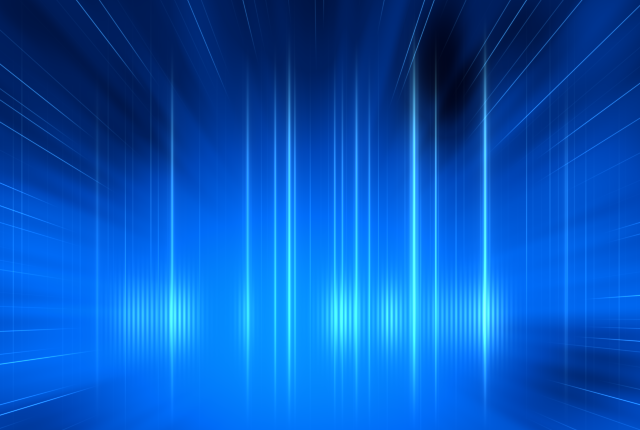
Reproduce this background procedurally as a Shadertoy shader.

```glsl
// Blue light hall: vertical beams and fine glowing combs over streaks rushing out from a low centre.

const vec2 FOCUS = vec2(0.5, 0.26);        // vanishing point of the streaks
const float COMB_PERIOD = 0.0072;
const float COMB_HEIGHT = 0.075;
const float RAY_COUNT = 170.0;
const float RAY_WIDTH = 0.0011;
const float FINE_BEAMS = 75.0;
const float TAU = 6.2831853;

const vec3 NIGHT = vec3(0.0, 0.02, 0.12);
const vec3 NAVY = vec3(0.0, 0.12, 0.37);
const vec3 COBALT = vec3(0.0, 0.27, 0.72);
const vec3 AZURE = vec3(0.0, 0.42, 0.97);
const vec3 SKY = vec3(0.02, 0.58, 1.0);
const vec3 BEAM_TINT = vec3(0.30, 0.52, 0.48);
const vec3 COMB_TINT = vec3(0.30, 0.42, 0.22);
const vec3 RAY_TINT = vec3(0.16, 0.34, 0.42);

// Main beams: centre, half width, strength
const vec3 BEAMS[14] = vec3[14](
    vec3(0.152, 0.0030, 0.18), vec3(0.269, 0.0026, 0.55),
    vec3(0.387, 0.0030, 0.48), vec3(0.430, 0.0018, 0.55),
    vec3(0.452, 0.0028, 0.80), vec3(0.461, 0.0014, 0.40),
    vec3(0.523, 0.0014, 0.45), vec3(0.535, 0.0016, 0.40),
    vec3(0.557, 0.0026, 0.62), vec3(0.577, 0.0018, 0.38),
    vec3(0.647, 0.0054, 1.00), vec3(0.681, 0.0015, 0.75),
    vec3(0.758, 0.0036, 1.00), vec3(0.884, 0.0030, 0.20));

// Comb clusters: centre, half width, strength
const vec3 COMBS[7] = vec3[7](
    vec3(0.215, 0.038, 0.62), vec3(0.280, 0.028, 0.85), vec3(0.383, 0.014, 0.35),
    vec3(0.535, 0.030, 0.85), vec3(0.610, 0.022, 0.85), vec3(0.705, 0.050, 0.50),
    vec3(0.762, 0.030, 0.75));

float hash(vec2 p) {
    return fract(sin(dot(p, vec2(127.1, 311.7))) * 43758.5453);
}

float noise(vec2 p) {
    vec2 i = floor(p), f = fract(p);
    f = f * f * (3.0 - 2.0 * f);
    return mix(mix(hash(i), hash(i + vec2(1, 0)), f.x),
               mix(hash(i + vec2(0, 1)), hash(i + vec2(1, 1)), f.x), f.y);
}

float bell(float d, float w) {
    return exp(-d * d / (w * w));
}

float blob(vec2 p, vec2 centre, vec2 radius) {
    vec2 d = (p - centre) / radius;
    return exp(-dot(d, d));
}

vec3 palette(float t) {
    vec3 c = mix(NIGHT, NAVY, smoothstep(0.0, 0.25, t));
    c = mix(c, COBALT, clamp((t - 0.25) * 4.0, 0.0, 1.0));
    c = mix(c, AZURE, clamp((t - 0.5) * 4.0, 0.0, 1.0));
    return mix(c, SKY, clamp((t - 0.75) * 4.0, 0.0, 1.0));
}

// Broad glow with light and dark patches
float glowLevel(vec2 p) {
    float rise = bell(p.y - 0.25, p.y > 0.25 ? 0.42 : 0.50);
    float level = 0.2 + 0.78 * rise * mix(0.52, 1.0, bell(p.x - 0.47, 0.33));
    level -= 0.34 * blob(p, vec2(0.70, 0.80), vec2(0.055, 0.17));
    level -= 0.20 * blob(p, vec2(0.83, 0.91), vec2(0.07, 0.13));
    level -= 0.14 * blob(p, vec2(0.20, 0.68), vec2(0.08, 0.15));
    level -= 0.30 * blob(p, vec2(0.89, 0.12), vec2(0.12, 0.11));
    level -= 0.18 * blob(p, vec2(0.04, 0.03), vec2(0.16, 0.10));
    level += 0.17 * blob(p, vec2(0.93, 0.75), vec2(0.13, 0.30));
    return level + 0.08 * blob(p, vec2(0.08, 0.25), vec2(0.12, 0.20));
}

// Sparse thin lines leaving the focus
float rays(float angle, float radius, float pixel) {
    float cell = angle / TAU * RAY_COUNT;
    float id = floor(cell);
    float seed = hash(vec2(id, 3.0));
    float d = (fract(cell) - 0.3 - 0.4 * seed) * TAU / RAY_COUNT * radius;
    float start = mix(0.5, 0.75, hash(vec2(id, 8.0)));
    float strength = pow(hash(vec2(id, 5.0)), 3.0);
    return strength * bell(d, max(RAY_WIDTH, 0.6 * pixel)) * smoothstep(start, start + 0.18, radius);
}

float beams(vec2 p, float pixel) {
    float sum = 0.0;
    for (int i = 0; i < 14; i++) {
        vec3 b = BEAMS[i];
        float d = p.x - b.x, w = max(b.y, 0.6 * pixel);
        float top = 0.84 + 0.14 * b.z;
        float fade = (1.0 - smoothstep(top - 0.32, top, p.y)) * smoothstep(-0.02, 0.32, p.y);
        float strands = 0.75 + 0.25 * cos(d * TAU / 0.0065);
        sum += b.z * fade * (bell(d, w) * strands + 0.22 * exp(-abs(d) / (3.0 * w)));
    }
    // Faint scattered companions
    float cell = p.x * FINE_BEAMS, id = floor(cell);
    float d = (fract(cell) - 0.25 - 0.5 * hash(vec2(id, 1.0))) / FINE_BEAMS;
    float fade = bell(p.y - mix(0.35, 0.6, hash(vec2(id, 2.0))), 0.25);
    return sum + 0.3 * pow(hash(vec2(id, 4.0)), 2.0) * fade * bell(d, max(0.0009, 0.6 * pixel));
}

void mainImage(out vec4 fragColor, in vec2 fragCoord) {
    vec2 p = fragCoord / iResolution.xy;
    vec2 pixel = 1.0 / iResolution.xy;
    vec2 out2 = (p - FOCUS) * vec2(iResolution.x / iResolution.y, 1.0);
    float radius = length(out2), angle = atan(out2.x, out2.y);

    // Background with soft radial blur
    float streak = noise(vec2(angle * 8.0, radius * 2.5)) + 0.5 * noise(vec2(angle * 24.0, radius * 3.0));
    float level = glowLevel(p) + 0.19 * (streak - 0.75) * smoothstep(0.25, 0.75, radius);
    vec3 color = palette(level);
    color += RAY_TINT * rays(angle, radius, pixel.y);

    // Glowing combs
    float envelope = 0.0;
    for (int i = 0; i < 7; i++) envelope += COMBS[i].z * bell(p.x - COMBS[i].x, COMBS[i].y);
    float teeth = 0.5 + 0.5 * cos(p.x * TAU / COMB_PERIOD);
    color += COMB_TINT * envelope * bell(p.y - 0.265, COMB_HEIGHT) * (0.35 + 0.85 * teeth);

    color += BEAM_TINT * beams(p, pixel.x);
    fragColor = vec4(clamp(color, 0.0, 1.0), 1.0);
}
```
